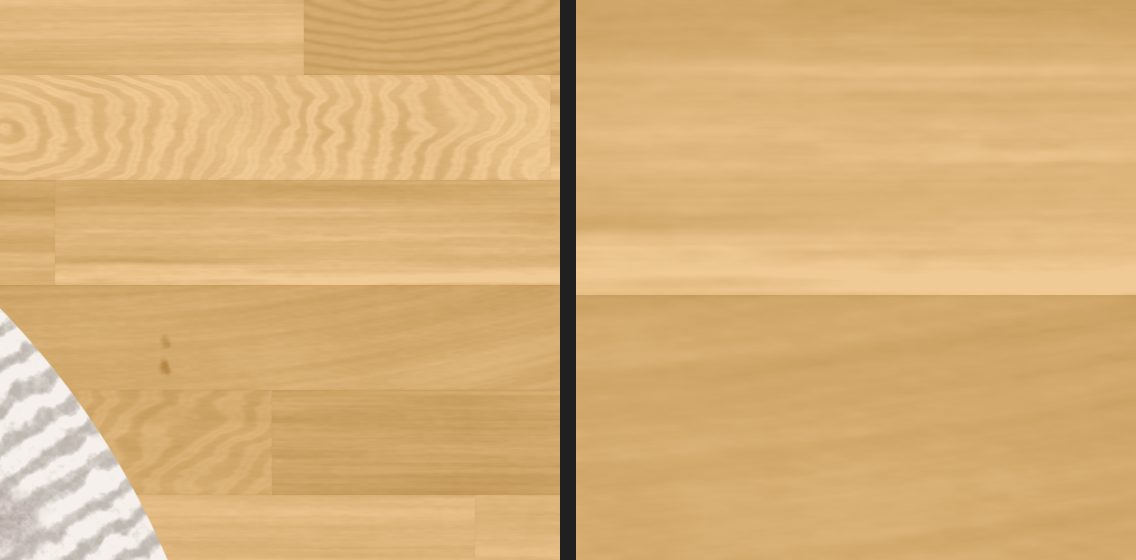
Left, the full canvas; right, a detail of the centre.
A Shadertoy shader for this texture:

```glsl
// Oak strip flooring in six staggered rows, with the edge of a round ribbed rug at lower left.

float hash(vec2 p) {
    return fract(sin(dot(p, vec2(127.1, 311.7))) * 43758.5453);
}

float noise(vec2 p) {
    vec2 i = floor(p), f = fract(p);
    f = f * f * (3.0 - 2.0 * f);
    return mix(mix(hash(i), hash(i + vec2(1, 0)), f.x),
               mix(hash(i + vec2(0, 1)), hash(i + vec2(1, 1)), f.x), f.y);
}

// Layered noise, centred on zero
float fbm(vec2 p) {
    float sum = 0.0, amp = 0.5;
    for (int i = 0; i < 4; i++) {
        sum += amp * (noise(p) - 0.5);
        p = p * 2.03 + 17.3;
        amp *= 0.5;
    }
    return sum;
}

// Growth rings: soft dark lines at even steps of a distance field
float rings(float field, float period) {
    return pow(0.5 + 0.5 * sin(6.2832 * field / period), 1.7);
}

vec3 wood(vec2 uv, float px) {
    // Per row: joint position, tone left of it, tone right of it
    vec3 rows[6] = vec3[6](
        vec3(0.543, 0.30, -0.70), vec3(0.983, 0.75, 0.35), vec3(0.098, -0.20, 0.15),
        vec3(2.000, -0.35, -0.35), vec3(0.486, -0.30, -0.80), vec3(0.849, 0.55, 0.35));
    float y = (1.0 - uv.y - 0.134) / 0.1875 + 1.0;
    int row = clamp(int(floor(y)), 0, 5);
    float v = y - float(row) - 0.5;
    float joint = rows[row].x;
    float side = smoothstep(-px, px, uv.x - joint);
    float tone = mix(rows[row].y, rows[row].z, side) + 0.1;
    vec2 seed = vec2(float(row) * 7.3 + step(joint, uv.x) * 3.7, float(row) * 5.1);

    // Straight grain: long streaks, rising to the right in the plain row
    float slant = row == 3 ? 0.13 * uv.x * uv.x : 0.0;
    float lane = uv.y - slant + 0.004 * fbm(uv * vec2(9.0, 20.0) + seed);
    float streaks = 2.6 * fbm(vec2(uv.x * 1.2, lane * 46.0) + seed)
                  + 1.1 * fbm(vec2(uv.x * 3.0, lane * 110.0) + seed) + 0.8 * v;
    float streakAmount = row == 3 ? 0.55 : row == 5 ? 0.7 : 1.0;

    // Pale bands on the long streaked plank, strongest at its lower edge
    if (row == 2) {
        float wave = v + 0.12 * fbm(vec2(uv.x * 5.0, 3.0)) + 0.05 * fbm(uv * vec2(30.0, 60.0));
        float bands = smoothstep(0.09, 0.0, abs(wave - 0.43)) + 0.6 * smoothstep(0.06, 0.0, abs(wave - 0.02));
        streaks += 0.9 * side * bands;
    }

    // Cathedral grain: nested bows at the left, then broad irregular zigzags
    float zigzag = 0.13 * fbm(uv * vec2(4.0, 11.0) + seed)
                 + 0.035 * fbm(uv * vec2(14.0, 30.0) + seed);
    float bow = row == 1 ? length(vec2(uv.x - 0.01, v * 0.22)) + 0.12 * v * v
                         : 0.8 * uv.x + 0.13 * v;
    float depth = 0.85 + 1.6 * fbm(uv * vec2(7.0, 9.0) + 31.0);
    float cathedral = 0.45 - 1.05 * depth * rings(bow + zigzag, 0.048)
                    - 0.25 * rings(bow + zigzag, 0.016) + 0.7 * fbm(uv * 11.0);

    // Flattened arches on the dark plank at the top
    vec2 arch = vec2((uv.x - 0.70) * 0.34, uv.y - 1.03);
    float arches = 0.3 - 0.75 * rings(length(arch) + 0.022 * fbm(uv * vec2(7.0, 18.0)), 0.019);

    float loopAmount = row == 1 ? 1.0 - side : row == 4 ? 0.65 * (1.0 - side) : 0.0;
    float archAmount = row == 0 ? side : 0.0;
    tone += streaks * streakAmount * (1.0 - max(loopAmount, archAmount));
    tone += cathedral * loopAmount + arches * archAmount;

    // Fine pores and soft blotches
    tone += 0.55 * fbm(uv * vec2(60.0, 200.0)) + 0.5 * fbm(uv * 6.0 + seed);

    // Two small knots
    for (int i = 0; i < 2; i++) {
        vec2 d = uv - vec2(0.295, 0.39 - 0.046 * float(i));
        d += 0.014 * vec2(fbm(uv * 60.0), fbm(uv * 60.0 + 9.0));
        tone -= (1.3 + 0.6 * float(i)) * smoothstep(0.016, 0.002, length(d * vec2(1.2, 0.8)));
    }

    // Faint seams between rows and at the joints
    float seam = (0.5 - abs(v)) * 0.1875;
    tone -= 0.3 * smoothstep(0.003 + px, 0.0, seam);
    tone -= 0.2 * smoothstep(0.002 + px, 0.0, abs(uv.x - joint));

    return vec3(0.85, 0.69, 0.46) + clamp(tone, -2.2, 1.5) * vec3(0.062, 0.069, 0.082);
}

vec3 rug(vec2 uv) {
    // Uneven ribs rise to the right, with woolly edges
    vec2 wool = uv + 0.03 * vec2(fbm(uv * 30.0), fbm(uv * 30.0 + 40.0));
    float across = dot(wool, vec2(-0.57, 0.82)) + 0.035 * fbm(uv * 9.0);
    float rib = 0.5 + 0.5 * sin(6.2832 * across / 0.058);
    float pile = 0.1 + smoothstep(0.0, 0.75, rib) + 0.9 * fbm(uv * 90.0) + 0.4 * fbm(uv * 12.0);
    vec3 col = mix(vec3(0.75, 0.72, 0.69), vec3(0.96, 0.94, 0.92), clamp(pile, 0.0, 1.0));

    // Flat mauve-grey weave near the corner
    float worn = smoothstep(0.075, 0.03, length(uv - vec2(0.03, 0.07)) + 0.06 * fbm(uv * 25.0));
    vec3 weave = vec3(0.76, 0.71, 0.69) + 0.25 * fbm(uv * 120.0);
    return mix(col, weave, 0.75 * worn);
}

void mainImage(out vec4 fragColor, in vec2 fragCoord) {
    vec2 uv = fragCoord / iResolution.xy;
    float px = 1.0 / iResolution.y;

    // Large circle with its centre outside the canvas
    float edge = length(uv - vec2(-1.055, -0.577)) - 1.472;
    vec3 col = mix(rug(uv), wood(uv, px), smoothstep(-px, px, edge));
    fragColor = vec4(col, 1.0);
}
```
